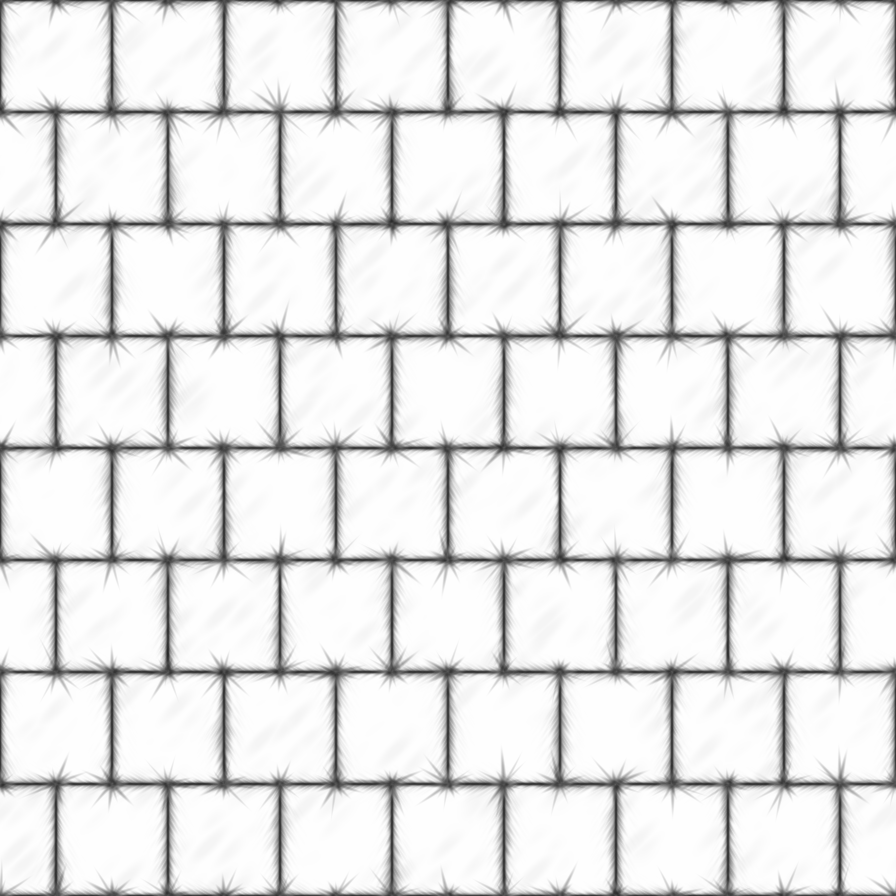
A WebGL 1 fragment shader for this pattern:

```glsl
precision highp float;

uniform vec2 u_resolution;

const float BRICKS = 8.0;
const int RAYS = 13;
const float TAU = 6.2831853;

float hash(vec2 p, float seed) {
  return fract(sin(dot(p, vec2(127.1, 311.7)) + seed * 74.7) * 43758.5);
}

// Distance to the nearest scattered point, wrapping after the given period
float cellular(vec2 p, vec2 period, float seed) {
  vec2 cell = floor(p);
  float nearest = 2.0;
  for (int j = -1; j <= 1; j++) {
    for (int i = -1; i <= 1; i++) {
      vec2 corner = cell + vec2(float(i), float(j));
      vec2 id = mod(corner, period);
      vec2 point = corner + vec2(hash(id, seed), hash(id, seed + 3.0));
      nearest = min(nearest, length(point - p));
    }
  }
  return nearest;
}

// Overlay two ink densities
float layer(float a, float b) {
  return 1.0 - (1.0 - a) * (1.0 - b);
}

float bell(float x, float width) {
  return exp(-x * x / (width * width));
}

// Soft shading with ragged hairs on both sides of a joint
float halo(float offset, float along, float joint, float width) {
  float d = abs(offset);
  float seed = joint + (offset < 0.0 ? 11.0 : 0.0);
  float hairs = cellular(vec2(along * 20.0 + d * 30.0, d * 9.0), vec2(BRICKS * 20.0), seed);
  float swell = 0.5 + 0.25 * sin(along * TAU + seed * 2.3)
              + 0.25 * sin(along * TAU * 1.25 + seed * 4.1);
  float reach = width * (0.55 + 0.65 * swell + 0.45 * (1.0 - hairs));
  float fringe = 0.09 * bell(d, reach * 2.2) * (1.0 - smoothstep(0.1, 0.75, hairs));
  return 0.4 * bell(d, reach) + fringe;
}

// Dark joint core that fades where joints meet
float core(float offset, float nodeDistance, float pixel) {
  float width = max(0.013, 0.6 * pixel);
  return 0.66 * bell(offset, width) * smoothstep(0.02, 0.17, nodeDistance);
}

// Tapered, slightly bent brush stroke leaving the origin
float ray(vec2 v, float angle, float len, float width, float bend) {
  vec2 dir = vec2(cos(angle), sin(angle));
  float t = dot(v, dir) / len;
  float across = abs(dot(v, vec2(-dir.y, dir.x)) + bend * t * t);
  float taper = width * (1.0 - 0.7 * clamp(t, 0.0, 1.0));
  float fade = smoothstep(0.0, 0.2, t) * (1.0 - smoothstep(0.3, 1.0, t));
  return fade * (1.0 - smoothstep(0.0, taper, across));
}

// Star of strokes around one junction
float star(vec2 v, vec2 id) {
  float ink = 0.4 * bell(length(v), 0.055);
  for (int i = 0; i < RAYS; i++) {
    float k = float(i);
    float spread = hash(id, k + 1.0);
    float size = hash(id, k + 21.0);
    float tone = hash(id, k + 41.0);
    float angle = (k + spread) * TAU / float(RAYS);
    float len = 0.14 + 0.24 * size * size;
    float stroke = ray(v, angle, len, 0.022 + 0.016 * tone, 0.05 * (spread - 0.5));
    ink = layer(ink, (0.12 + 0.22 * tone) * stroke);
  }
  return ink;
}

// Faint diagonal smears on the brick faces
float smudge(vec2 p) {
  vec2 slanted = vec2(p.x + p.y, 4.0 * (p.y - p.x));
  float wisp = 1.0 - smoothstep(0.1, 0.5, cellular(slanted, vec2(BRICKS, BRICKS * 4.0), 5.0));
  float patches = 1.0 - smoothstep(0.15, 0.6, cellular(p * 1.5, vec2(BRICKS * 1.5), 9.0));
  return 0.035 * wisp * patches;
}

void main() {
  vec2 p = gl_FragCoord.xy / u_resolution * BRICKS;
  float pixel = BRICKS / min(u_resolution.x, u_resolution.y);

  // Running bond: every other course shifts by half a brick
  float course = floor(p.y);
  float shift = 0.5 * (1.0 - mod(course, 2.0));
  float column = floor(p.x - shift + 0.5);
  float bed = floor(p.y + 0.5);
  float dx = p.x - shift - column;
  float dy = p.y - bed;
  float nodeX = abs(p.x - floor(p.x * 2.0 + 0.5) * 0.5);

  // Joints
  float ink = smudge(p);
  float columnSeed = mod(column, BRICKS) + course * 3.0;
  float bedSeed = mod(bed, BRICKS) + 40.0;
  ink = layer(ink, max(halo(dx, p.y, columnSeed, 0.037), halo(dy, p.x, bedSeed, 0.027)));
  ink = layer(ink, max(core(dx, abs(dy), pixel), core(dy, nodeX, pixel)));

  // Stars at the junctions on either side
  for (int i = 0; i < 2; i++) {
    float halfStep = floor(p.x * 2.0) + float(i);
    vec2 id = vec2(mod(halfStep, BRICKS * 2.0), mod(bed, BRICKS));
    ink = layer(ink, star(vec2(p.x - halfStep * 0.5, dy), id));
  }

  gl_FragColor = vec4(vec3(0.995 * (1.0 - ink)), 1.0);
}
```
